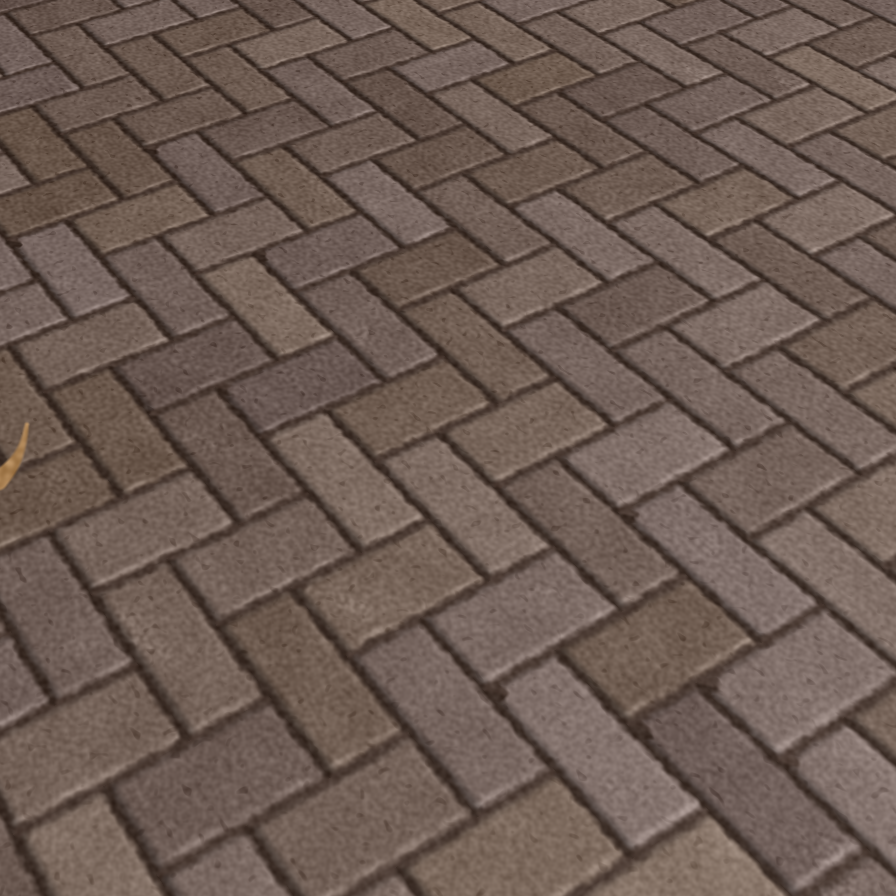
Write a three.js fragment shader that draws this texture.

```glsl
// Worn brown herringbone paving seen at a slant. The canvas is projected
// onto the ground plane, split into 2:1 bricks by a diagonal cell rule, then
// shaded with soft joints, lit lower rims, chips, grain and pale stains.
varying vec2 vUv;

#define JOINT 0.045        // half joint width, in brick widths
#define ROUNDING 0.05      // corner radius of a brick
#define SOFT 0.045         // edge softness
#define RAGGED 0.045       // wobble of the brick edges
#define RIM_LIGHT 0.11     // brightness of the worn rims
#define BRICK_VARIATION 0.085
#define GRAIN 0.075
#define CHIP_CHANCE 0.12
#define BRICK_COLOR vec3(0.455, 0.385, 0.350)
#define JOINT_COLOR vec3(0.215, 0.160, 0.132)
#define SAND_COLOR vec3(0.300, 0.235, 0.205)
#define LEAF_COLOR vec3(0.660, 0.500, 0.320)

float hash(vec2 p) {
  vec3 q = fract(vec3(p.xyx) * 0.1031);
  q += dot(q, q.yzx + 33.33);
  return fract((q.x + q.y) * q.z);
}

vec2 gradientAt(vec2 cell) {
  float angle = 6.2832 * hash(cell + 71.0);
  return vec2(cos(angle), sin(angle));
}

float noise(vec2 p) {
  vec2 i = floor(p), f = fract(p);
  vec2 u = f * f * f * (f * (f * 6.0 - 15.0) + 10.0);
  vec2 x = vec2(1.0, 0.0);
  float low = mix(dot(gradientAt(i), f), dot(gradientAt(i + x), f - x), u.x);
  float high = mix(dot(gradientAt(i + x.yx), f - x.yx),
                   dot(gradientAt(i + 1.0), f - 1.0), u.x);
  return mix(low, high, u.y);
}

float fbm(vec2 p) {
  float sum = 0.0, amplitude = 0.6;
  for (int i = 0; i < 3; i++) {
    sum += amplitude * noise(p);
    p = p * 2.03 + 17.0;
    amplitude *= 0.5;
  }
  return sum;
}

// Inverse perspective: screen point (y down) to ground, in brick widths.
vec2 toGround(vec2 s) {
  vec2 a = vec2(0.0410, 0.0393) + 0.0422 * s;
  vec2 b = vec2(0.0814, -0.0221) - 0.0225 * s;
  vec2 r = s - vec2(0.418, 0.5156);
  return vec2(r.x * b.y - r.y * b.x, a.x * r.y - a.y * r.x) / (a.x * b.y - a.y * b.x);
}

// Peak of brightness just inside an edge.
float rim(float inset) {
  float t = (inset - JOINT - 0.045) / 0.04;
  return exp(-t * t);
}

void main() {
  vec2 screen = vec2(vUv.x, 1.0 - vUv.y);
  vec2 ground = toGround(screen);

  // Herringbone: the cell diagonal picks one of four half bricks.
  vec2 cell = floor(ground);
  float part = mod(cell.x - cell.y, 4.0);
  bool lengthwise = part < 1.5;
  vec2 halfSize = lengthwise ? vec2(1.0, 0.5) : vec2(0.5, 1.0);
  vec2 origin = cell;
  if (part > 0.5 && lengthwise) origin.x -= 1.0;
  if (part < 2.5 && !lengthwise) origin.y -= 1.0;
  vec2 local = ground - origin - halfSize;
  float id = hash(origin + 40.0);
  float id2 = hash(origin * 1.7 + 93.0);

  // Ragged rounded brick, some with a broken corner.
  float wobble = noise(ground * 5.0) + 0.6 * noise(ground * 11.0);
  vec2 k = abs(local) - halfSize + JOINT + ROUNDING;
  float d = length(max(k, 0.0)) + min(max(k.x, k.y), 0.0) - ROUNDING;
  d += RAGGED * wobble;
  if (id2 < CHIP_CHANCE) {
    d = max(d, 0.20 + 0.12 * wobble - length(local + halfSize));
  }
  float brick = 1.0 - smoothstep(-SOFT, SOFT, d);

  // Brick tone: own shade, blotches, grain and broad light falloff.
  float grain = noise(ground * 13.0) + 0.7 * noise(screen * 170.0);
  float blotch = fbm(ground * 1.6 + id * 30.0);
  float light = 0.075 * (0.55 * screen.x + 0.65 * screen.y - 0.58);
  float tone = BRICK_VARIATION * (id - 0.5) + GRAIN * grain + 0.06 * blotch + light;
  vec3 color = BRICK_COLOR + tone;
  color += (id2 - 0.5) * vec3(0.012, 0.004, -0.026);

  // Pale stains and small dark pits.
  float stain = smoothstep(0.22, 0.48, fbm(ground * 0.9 + 8.0));
  color += 0.055 * stain * (0.6 + grain);
  color -= 0.07 * smoothstep(0.32, 0.5, noise(ground * 8.0 + 50.0));

  // Worn rims catch light on the near sides, shade falls on the far sides.
  vec2 nearInset = halfSize - local;
  vec2 farInset = halfSize + local;
  float wear = clamp(0.75 + 1.3 * noise(ground * 3.0 + 5.0), 0.1, 1.3);
  color += RIM_LIGHT * wear * max(rim(nearInset.x), 0.4 * rim(nearInset.y));
  color *= mix(0.66, 1.0, smoothstep(0.03, 0.17, farInset.y));
  color *= mix(0.84, 1.0, smoothstep(0.03, 0.13, farInset.x));

  // Deep joints one way, sandier joints the other.
  float sandy = smoothstep(-0.04, 0.04, k.x - k.y) * (0.8 + 0.6 * noise(ground * 4.0));
  vec3 joint = mix(JOINT_COLOR, SAND_COLOR, clamp(sandy, 0.0, 1.0));
  joint += 0.06 * grain + 0.5 * light;
  color = mix(joint, color, brick);

  // Dry curled leaf at the left border.
  vec2 stem = vec2(0.032, -0.062);
  vec2 q = screen - vec2(-0.002, 0.536);
  float along = clamp(dot(q, stem) / dot(stem, stem), 0.0, 1.0);
  float bend = 0.008 * sin(3.1416 * along);
  float blade = length(q - stem * along - vec2(bend, 0.0)) - 0.011 * (1.0 - 0.8 * along);
  vec3 leaf = LEAF_COLOR + 0.18 * noise(screen * 90.0);
  color = mix(color, leaf, 1.0 - smoothstep(-0.002, 0.002, blade));

  gl_FragColor = vec4(clamp(color, 0.0, 1.0), 1.0);
}
```
